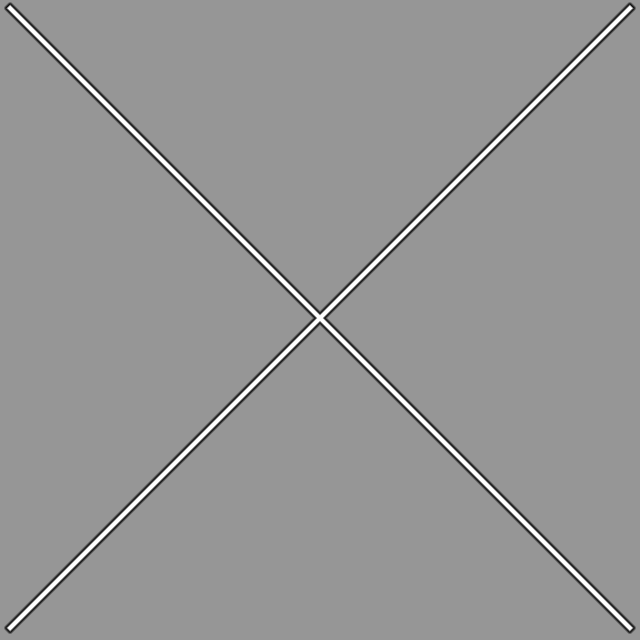
Reproduce this background procedurally as a WebGL 2 fragment shader.

```glsl
#version 300 es
precision highp float;

uniform vec2 u_resolution;
out vec4 fragColor;

const vec3 BACKGROUND = vec3(0.59);
const vec3 OUTLINE_COLOR = vec3(0.0);
const vec3 BAR_COLOR = vec3(1.0);
const vec2 CENTER = vec2(0.5, 0.503);
const float REACH = 0.4867;           // horizontal half extent of the cross
const float BAR_HALF_WIDTH = 0.0036;
const float OUTLINE_WIDTH = 0.0031;
const float BAR_SOFTNESS = 0.0028;    // full width of each edge ramp
const float OUTLINE_SOFTNESS = 0.0038;

float boxDistance(vec2 p, vec2 halfSize) {
    vec2 q = abs(p) - halfSize;
    return length(max(q, 0.0)) + min(max(q.x, q.y), 0.0);
}

// Linear edge ramp, never narrower than one pixel
float coverage(float dist, float softness, float pixel) {
    return clamp(0.5 - dist / max(softness, pixel), 0.0, 1.0);
}

void main() {
    vec2 uv = gl_FragCoord.xy / u_resolution;
    float pixel = 1.0 / min(u_resolution.x, u_resolution.y);

    // Rotate by 45 degrees so both diagonals become axis-aligned bars
    vec2 p = uv - CENTER;
    vec2 diagonal = vec2(p.x + p.y, p.y - p.x) * sqrt(0.5);
    vec2 barSize = vec2(REACH * sqrt(2.0), BAR_HALF_WIDTH);
    float barDistance = min(boxDistance(diagonal, barSize),
                            boxDistance(diagonal.yx, barSize));

    // Rounded dark outline, then the light bars
    float outline = coverage(barDistance - OUTLINE_WIDTH, OUTLINE_SOFTNESS, pixel);
    float bar = coverage(barDistance, BAR_SOFTNESS, pixel);
    vec3 color = mix(BACKGROUND, OUTLINE_COLOR, outline);
    color = mix(color, BAR_COLOR, bar);
    fragColor = vec4(color, 1.0);
}
```
